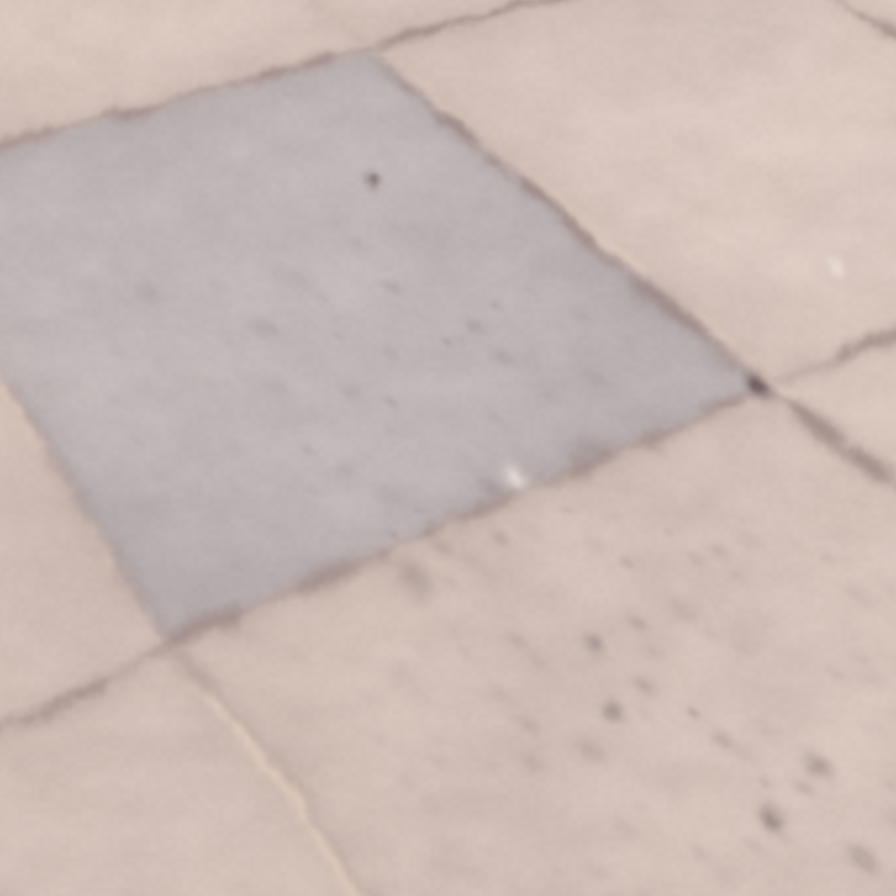
Write a Shadertoy shader that draws this texture.

```glsl
// Worn paving slabs in perspective: one cool grey slab among warm beige ones.
// A projective map from four slab corners gives slab coordinates; joints come
// from distances to whole coordinates, wear from value noise and hashed specks.

// Corners of the grey slab on the canvas, homogeneous
const vec3 LEFT   = vec3(-0.137, 0.801, 1.0);
const vec3 TOP    = vec3( 0.410, 0.948, 1.0);
const vec3 RIGHT  = vec3( 0.859, 0.568, 1.0);
const vec3 BOTTOM = vec3( 0.186, 0.284, 1.0);

const vec3 BEIGE  = vec3(0.834, 0.764, 0.732);
const vec3 GREY   = vec3(0.748, 0.712, 0.715);
const vec3 GROOVE = vec3(0.615, 0.535, 0.525);
const vec3 MORTAR = vec3(0.870, 0.790, 0.730);
const vec3 STAIN  = vec3(0.540, 0.465, 0.470);
const vec3 CHIP   = vec3(0.930, 0.890, 0.870);

const float GROOVE_NEAR = 0.0125;   // half widths of the joints
const float GROOVE_FAR  = 0.0065;
const float ROUGHNESS   = 0.016;    // wander of the slab edges
const float SPECK_CELLS = 24.0;
const float SPECK_SHARE = 0.62;
const float GRAIN       = 0.014;

// Single marks: x, y, radius, strength (negative is a pale chip)
const int MARK_COUNT = 9;
const vec4 MARKS[MARK_COUNT] = vec4[](
    vec4(0.414, 0.798, 0.009,  0.65), vec4(0.848, 0.573, 0.015,  1.10),
    vec4(0.684, 0.203, 0.013,  0.42), vec4(0.862, 0.086, 0.014,  0.50),
    vec4(0.462, 0.353, 0.024,  0.30), vec4(0.911, 0.147, 0.017,  0.33),
    vec4(0.661, 0.285, 0.011,  0.35), vec4(0.576, 0.469, 0.015, -0.75),
    vec4(0.932, 0.700, 0.012, -0.60));

float hash(vec2 p) {
    vec3 q = fract(vec3(p.xyx) * 0.1031);
    q += dot(q, q.yzx + 33.33);
    return fract((q.x + q.y) * q.z);
}

float noise(vec2 p) {
    vec2 i = floor(p), f = fract(p);
    f = f * f * (3.0 - 2.0 * f);
    return mix(mix(hash(i), hash(i + vec2(1, 0)), f.x),
               mix(hash(i + vec2(0, 1)), hash(i + vec2(1, 1)), f.x), f.y);
}

float fbm(vec2 p) {
    float sum = 0.0, gain = 0.5;
    for (int i = 0; i < 4; i++) {
        sum += gain * noise(p);
        p = p * 2.03 + 17.3;
        gain *= 0.5;
    }
    return sum;
}

// Canvas point to slab coordinates; whole numbers lie on the joints
vec2 slabCoords(vec2 p) {
    vec3 sideU = cross(LEFT, BOTTOM), sideV = cross(LEFT, TOP);
    vec3 horizon = cross(cross(sideU, cross(TOP, RIGHT)),
                         cross(sideV, cross(BOTTOM, RIGHT)));
    vec3 h = vec3(p, 1.0);
    vec2 q = vec2(dot(sideU, h), dot(sideV, h)) / dot(horizon, h);
    vec2 unit = vec2(dot(sideU, RIGHT), dot(sideV, RIGHT)) / dot(horizon, RIGHT);
    vec2 uv = q / unit;
    // Slabs laid slightly out of line
    return uv - vec2(0.032 * smoothstep(0.98, 1.25, uv.y),
                     0.020 * smoothstep(0.03, -0.10, uv.x));
}

// Soft scattered specks, one candidate per cell
float specks(vec2 p) {
    vec2 g = p * SPECK_CELLS + 50.0, cell = floor(g);
    float amount = 0.0;
    for (int y = -1; y <= 1; y++)
    for (int x = -1; x <= 1; x++) {
        vec2 c = cell + vec2(x, y);
        vec2 d = g - c - vec2(hash(c), hash(c + 31.7));
        d.y += 0.35 * d.x;
        float size = mix(0.16, 0.42, hash(c + 71.3));
        float present = step(hash(c + 13.1), SPECK_SHARE);
        amount += present * hash(c + 5.9) * exp(-dot(d, d * vec2(1.0, 1.8)) / (size * size));
    }
    return min(amount, 1.0);
}

void mainImage(out vec4 fragColor, in vec2 fragCoord) {
    vec2 p = fragCoord / iResolution.y;
    vec2 wobble = ROUGHNESS * (vec2(fbm(p * 26.0), fbm(p * 26.0 + 40.0)) - 0.47);
    vec2 uv = slabCoords(p);
    vec2 slope = vec2(length(vec2(dFdx(uv.x), dFdy(uv.x))),
                      length(vec2(dFdx(uv.y), dFdy(uv.y)))) * iResolution.y;
    uv += wobble * slope;
    vec2 d = (uv - round(uv)) / slope;   // signed canvas distance to the joints

    // Slab colours, a tone per slab that changes under the joint
    vec2 inset = (0.5 - abs(uv - 0.5)) / slope;
    float grey = smoothstep(-0.010, 0.014, min(inset.x, inset.y));
    vec2 c = uv - 0.5;
    float tone = noise(floor(c) + smoothstep(0.47, 0.53, fract(c)) + 20.0) - 0.5;
    float light = clamp(0.7 * p.x + 0.6 * p.y - 0.6, -0.5, 0.4);
    vec3 color = mix(BEIGE + 0.02 * tone + 0.035 * light, GREY, grey);
    color += 0.075 * (fbm(p * 5.0 + 3.0) - 0.47) * vec3(1.0, 0.95, 0.85);
    color += 0.055 * (fbm(p * vec2(18.0, 30.0)) - 0.47);
    color -= 0.045 * exp(-min(abs(d.x), abs(d.y)) / 0.035);

    // Specks gather in a diagonal band
    float band = exp(-pow((p.x + 0.75 * p.y - 0.91) / 0.30, 2.0)) * smoothstep(0.82, 0.62, p.y);
    color = mix(color, STAIN, 0.32 * band * specks(p + 0.5 * wobble));

    // Soft broken grooves both ways, deepest beside the far side of the grey slab
    float wear = smoothstep(0.28, 0.66, fbm(p * 20.0 + 9.0));
    float width = mix(GROOVE_NEAR, GROOVE_FAR, clamp(p.y, 0.0, 1.0)) * mix(0.75, 1.25, wear);
    float farSide = step(0.5, uv.x);
    float shift = mix(-0.004, 0.008, farSide);
    float depth = mix(0.35, 0.80, farSide) * smoothstep(-0.15, 0.25, uv.y);
    float across = exp(-pow(d.y / width, 2.0)) * mix(0.22, 0.72, wear);
    float along = exp(-pow((d.x + 0.6 * shift) / width, 2.0)) * mix(0.3, 1.0, wear) * depth;
    color = mix(color, GROOVE, max(across, along));

    // Crumbling pale mortar beside the grooves of one direction
    float crumbs = smoothstep(0.34, 0.60, fbm(p * 11.0 + 6.0));
    float ridge = exp(-pow((d.x - shift) / (0.75 * width), 2.0));
    color = mix(color, MORTAR, ridge * crumbs * smoothstep(1.05, 0.55, p.y) * 0.85);

    // Single stains and chips
    for (int i = 0; i < MARK_COUNT; i++) {
        vec2 m = (p - MARKS[i].xy + wobble) / MARKS[i].z;
        m.y += 0.4 * m.x;
        float cover = min(abs(MARKS[i].w) * exp(-dot(m, m) * 1.3), 1.0);
        color = mix(color, MARKS[i].w > 0.0 ? STAIN * 0.85 : CHIP, cover);
    }

    color += GRAIN * (noise(p * 170.0) - 0.5);
    fragColor = vec4(clamp(color, 0.0, 1.0), 1.0);
}
```
